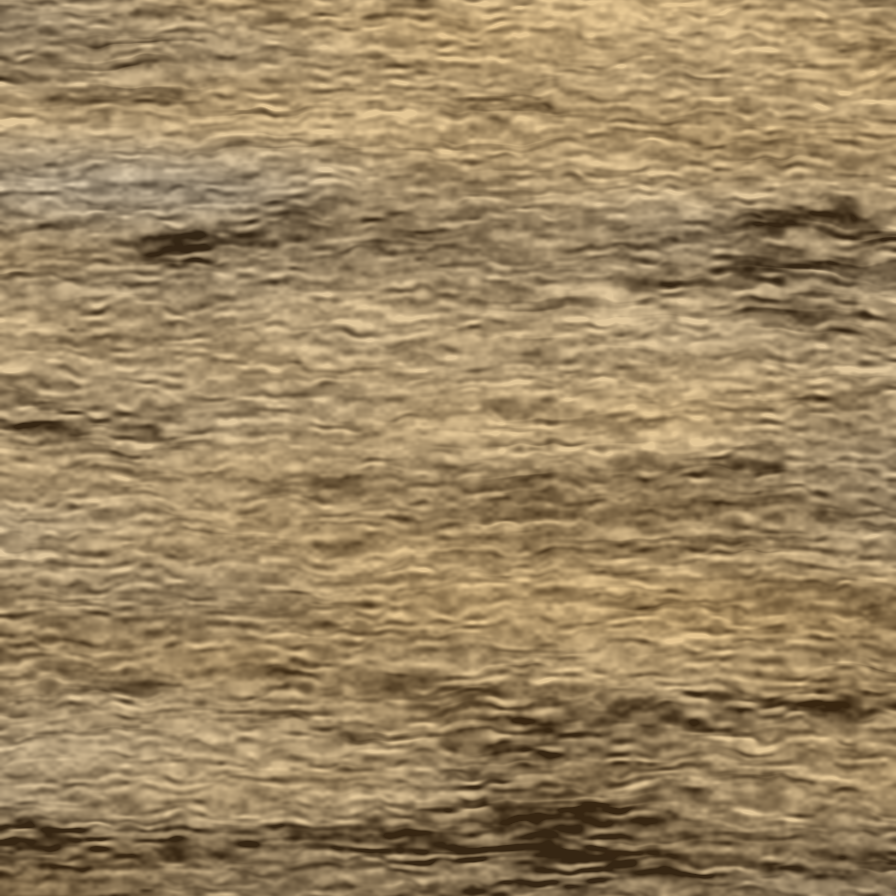
Write a WebGL 1 fragment shader that draws this texture.

```glsl
precision highp float;
// Weathered timber: short, crinkled, embossed fibres run along a wavy
// horizontal grain, with tonal drifts, decayed dark patches, thin dark slits
// and a rotten band near the bottom. Everything is stretched value noise.

uniform vec2 u_resolution;

#define SEED 17.0
#define BASE_TONE 0.70
#define DRIFT 0.62
#define FIBRE_CONTRAST 0.46
#define RELIEF 0.72
#define GRIT 0.34
#define DECAY_DEPTH 0.62
#define SLIT_DEPTH 0.34
#define WAVE 0.022
#define CRINKLE 0.011
#define DARK_WOOD vec3(0.29, 0.22, 0.13)
#define LIGHT_WOOD vec3(0.79, 0.69, 0.525)

float hash(vec2 p) {
  return fract(sin(dot(p, vec2(127.1, 311.7)) + SEED) * 43758.5453);
}

float noise(vec2 p) {
  vec2 cell = floor(p);
  vec2 f = fract(p);
  f = f * f * (3.0 - 2.0 * f);
  float low = mix(hash(cell), hash(cell + vec2(1.0, 0.0)), f.x);
  float high = mix(hash(cell + vec2(0.0, 1.0)), hash(cell + 1.0), f.x);
  return mix(low, high, f.y);
}

float fbm(vec2 p) {
  float sum = 0.0;
  float weight = 0.55;
  for (int i = 0; i < 3; i++) {
    sum += weight * noise(p);
    p = p * 2.1 + 19.3;
    weight *= 0.5;
  }
  return sum / 0.9625;
}

// Fine and medium fibres, 0 to 1
float fibres(vec2 p) {
  return 0.6 * noise(p * vec2(36.0, 150.0)) + 0.4 * noise(p * vec2(13.0, 80.0) + 40.0);
}

// Sparse horizontal dashes gathered in loose groups
float slits(vec2 p) {
  float dash = smoothstep(0.62, 0.85, noise(p * vec2(7.0, 72.0) + 71.0));
  return dash * smoothstep(0.45, 0.75, noise(p * vec2(3.0, 14.0) + 33.0));
}

void main() {
  vec2 uv = gl_FragCoord.xy / min(u_resolution.x, u_resolution.y);

  // Bend the grain, then crinkle it at fibre scale
  vec2 p = uv;
  p.y += WAVE * (noise(uv * vec2(2.5, 4.0) + 5.0) - 0.5);
  p.y += CRINKLE * (noise(uv * vec2(19.0, 32.0) + 9.0) - 0.5);
  p.y += 0.5 * CRINKLE * (noise(uv * vec2(55.0, 75.0) + 27.0) - 0.5);

  // Broad drifts, brighter toward the top
  float tone = BASE_TONE + DRIFT * (fbm(p * vec2(1.6, 7.0) + 3.0) - 0.5);
  tone += 0.2 * (uv.y - 0.5);

  // Fibres lit from above, and less directed grit
  float fibre = fibres(p);
  float shade = fibre - fibres(p + vec2(0.002, 0.0045));
  tone += FIBRE_CONTRAST * (fibre - 0.5) + RELIEF * shade;
  tone += GRIT * (noise(p * vec2(85.0, 170.0) + 61.0) - 0.5);
  tone += 0.6 * GRIT * (noise(uv * vec2(150.0, 190.0)) - 0.5);

  // Decayed patches and the rotten band, streaked by the fibres
  float bandOffset = (p.y - 0.045) / 0.04;
  float band = exp(-bandOffset * bandOffset);
  vec2 fromCorner = (uv - vec2(0.03, 0.96)) / vec2(0.13, 0.06);
  vec2 fromLeft = (uv - vec2(0.08, 0.43)) / vec2(0.16, 0.08);
  float blots = exp(-dot(fromCorner, fromCorner)) + 0.7 * exp(-dot(fromLeft, fromLeft));
  float rot = fbm(p * vec2(3.4, 15.0) + 52.0) + 0.24 * band + 0.22 * blots;
  float decay = smoothstep(0.54, 0.8, rot);
  float streak = 1.0 - smoothstep(0.3, 0.72, fibre);
  tone -= DECAY_DEPTH * decay * (0.25 + 0.75 * streak);

  // Dark slits, and pale raised splinters
  tone -= SLIT_DEPTH * slits(p);
  tone += 0.24 * slits(p + vec2(2.3, 5.7)) * (1.0 - decay);

  // Wood colour, with greyed and golden zones
  vec3 color = mix(DARK_WOOD, LIGHT_WOOD, clamp(tone, -0.15, 1.2));
  float weathering = fbm(p * vec2(1.8, 7.0) + 88.0) - 0.54;
  vec2 fromBleach = (uv - vec2(0.08, 0.79)) / vec2(0.28, 0.05);
  float grey = 0.5 * weathering + 0.35 * exp(-dot(fromBleach, fromBleach));
  color = mix(color, vec3(dot(color, vec3(0.3, 0.59, 0.11))), grey);

  gl_FragColor = vec4(clamp(color, 0.0, 1.0), 1.0);
}
```
